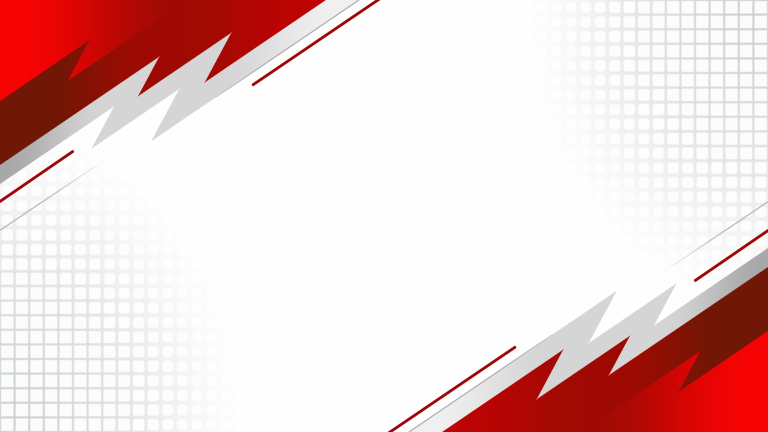
Write a WebGL 2 fragment shader that draws this background.

```glsl
#version 300 es
precision highp float;
// White backdrop with jagged red and silver bands in two opposite corners
// and fading halftone grids in the other two. Each pair is one design,
// drawn once in space folded by a half turn about the centre.

uniform vec2 u_resolution;
out vec4 outColor;

const float SLOPE = 0.68;    // rise of the bands per unit of width
const float LEAN = 0.535;    // lean of the short edges between steps
const float GRID_PITCH = 0.0338;

const vec3 PAPER = vec3(0.995);
const vec3 GRID_GREY = vec3(0.76, 0.77, 0.79);
const vec3 SILVER = vec3(0.84, 0.835, 0.84);
const vec3 STEEL = vec3(0.66, 0.655, 0.66);
const vec3 BROWN_RED = vec3(0.44, 0.09, 0.02);
const vec3 DEEP_RED = vec3(0.62, 0.04, 0.01);
const vec3 CRIMSON = vec3(0.74, 0.01, 0.01);
const vec3 BRIGHT_RED = vec3(0.97, 0.01, 0.01);
const vec3 STRIPE_RED = vec3(0.62, 0.02, 0.03);

// Coverage of a shape from its signed distance.
float fill(float d, float pixel) {
  return 1.0 - smoothstep(-0.7 * pixel, 0.7 * pixel, d);
}

// Signed distance to a corner band whose edge moves out in two steps.
// levels: edge offset before, between and after the steps.
float jaggedBand(vec2 p, vec3 levels, vec2 steps) {
  vec3 across = (p.y + SLOPE * p.x - levels) / length(vec2(1.0, SLOPE));
  vec2 along = (steps - p.x - LEAN * p.y) / length(vec2(1.0, LEAN));
  return min(across.x, min(max(across.y, along.x), max(across.z, along.y)));
}

float segment(vec2 p, vec2 a, vec2 b, float halfWidth) {
  vec2 ab = b - a;
  float h = clamp(dot(p - a, ab) / dot(ab, ab), 0.0, 1.0);
  return length(p - a - h * ab) - halfWidth;
}

// Ink between rounded white cells; cells shrink to dots as rounding grows.
float gridInk(vec2 p, float rounding, float pixel) {
  vec2 cell = abs(fract(p / GRID_PITCH) - 0.5);
  float halfSize = mix(0.43, 0.34, rounding);
  float radius = mix(0.06, halfSize, rounding);
  vec2 q = cell - halfSize + radius;
  float d = length(max(q, 0.0)) + min(max(q.x, q.y), 0.0) - radius;
  float blur = max(pixel / GRID_PITCH, 0.05);
  return smoothstep(-blur, blur, d);
}

// Halftone grid, strongest at the lower left corner.
vec3 paintGrid(vec3 color, vec2 p, float pixel) {
  float reach = length(p / vec2(0.60, 0.76));
  float fade = 1.0 - smoothstep(0.05, 1.0, reach);
  float ink = gridInk(p, smoothstep(0.3, 0.95, reach), pixel);
  return mix(color, GRID_GREY, fade * (0.04 + 0.76 * ink));
}

// Thin stripes that run beside the bands.
vec3 paintStripes(vec3 color, vec2 p, float pixel) {
  float fadeLow = 1.0 - smoothstep(0.08, 0.27, p.x);
  float greyLow = segment(p, vec2(-0.1, 0.60), vec2(0.27, 0.352), 0.0013);
  float redLow = segment(p, vec2(-0.1, 0.535), vec2(0.168, 0.351), 0.0033);
  float redHigh = segment(p, vec2(0.586, 0.196), vec2(0.95, -0.051), 0.0033);
  color = mix(color, STEEL, 0.9 * fadeLow * fill(greyLow, pixel));
  return mix(color, STRIPE_RED, fill(min(redLow, redHigh), pixel));
}

// Silver, deep red and bright red layers, with the corner at the origin.
vec3 paintBands(vec3 color, vec2 p, float pixel) {
  float silver = jaggedBand(p, vec3(0.426, 0.488, 0.565), vec2(0.396, 0.525));
  float deep = jaggedBand(p, vec3(0.382, 0.440, 0.513), vec2(0.4387, 0.576));
  float bright = jaggedBand(p, vec3(0.234, 0.294, 0.294), vec2(0.257));

  vec3 silverTone = mix(STEEL, SILVER, smoothstep(0.0, 0.25, p.x));
  silverTone = mix(silverTone, vec3(0.94), smoothstep(0.5, 0.78, p.x));
  vec3 deepTone = mix(BROWN_RED, DEEP_RED, smoothstep(0.1, 0.34, p.x));
  deepTone = mix(deepTone, CRIMSON, smoothstep(0.4, 0.72, p.x));
  vec3 brightTone = mix(BRIGHT_RED, DEEP_RED, smoothstep(0.03, 0.42, p.x));

  color = mix(color, silverTone, fill(silver, pixel));
  float rim = segment(p, vec2(0.5, 0.225), vec2(0.9, -0.047), 0.0013);
  color = mix(color, STEEL, smoothstep(0.42, 0.62, p.x) * fill(rim, pixel));
  color = mix(color, deepTone, fill(deep, pixel));
  return mix(color, brightTone, fill(bright, pixel));
}

void main() {
  float pixel = 1.0 / u_resolution.y;
  vec2 size = vec2(u_resolution.x * pixel, 1.0);
  vec2 uv = gl_FragCoord.xy * pixel;

  // Half turns bring the right grid to the left, the lower bands to the top.
  vec2 gridPos = uv.x < 0.5 * size.x ? uv : size - uv;
  vec2 down = vec2(uv.x, 1.0 - uv.y);
  bool lower = dot(down - 0.5 * size, vec2(SLOPE, 1.0)) > 0.0;
  vec2 bandPos = lower ? size - down : down;

  vec3 color = paintGrid(PAPER, gridPos, pixel);
  color = paintStripes(color, bandPos, pixel);
  color = paintBands(color, bandPos, pixel);
  outColor = vec4(color, 1.0);
}
```
